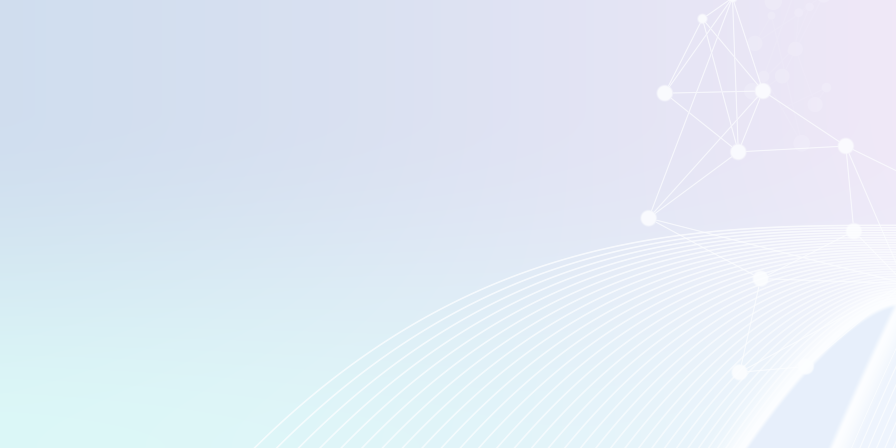
Write a Shadertoy shader that draws this background.

```glsl
#define CURVES 34
#define CURVE_WIDTH 0.0018
#define LINK_WIDTH 0.0013
#define NODE_RADIUS 0.0175
#define GHOSTS 16
#define GHOST_ALPHA 0.16
#define BAND_GLOW 0.045
#define FAN_STEP 0.017

const int NODES = 13;
const vec3 WHITE = vec3(0.99, 0.995, 1.0);
const vec3 LENS_BLUE = vec3(0.905, 0.938, 0.985);

// Network joints, and for each joint a bit mask of the later joints it links to
const vec2 joints[NODES] = vec2[NODES](
    vec2(1.568, 0.958), vec2(1.635, 1.005), vec2(1.484, 0.792),
    vec2(1.703, 0.797), vec2(1.648, 0.661), vec2(1.888, 0.674),
    vec2(1.448, 0.513), vec2(1.906, 0.484), vec2(1.698, 0.378),
    vec2(1.651, 0.169), vec2(1.799, 0.182), vec2(2.080, 0.580),
    vec2(2.020, 0.367));
const int links[NODES] = int[NODES](
    30, 92, 24, 112, 96, 6272, 4352, 4352, 4608, 5120, 4096, 0, 0);

float hash(float n) {
    return fract(sin(n * 127.1) * 43758.55);
}

float cover(float dist, float radius, float px) {
    return 1.0 - smoothstep(radius - 0.6 * px, radius + 0.6 * px, dist);
}

float segment(vec2 p, vec2 a, vec2 b) {
    vec2 pa = p - a, ba = b - a;
    return length(pa - ba * clamp(dot(pa, ba) / dot(ba, ba), 0.0, 1.0));
}

// Signed distance above curve s of the arch family: 0 is outermost, 1 innermost
float arch(vec2 p, float s) {
    float start = mix(0.568, 1.667, 1.0 - pow(1.0 - s, 1.5));
    float height = mix(0.497, 0.318, s);
    float power = mix(2.85, 1.5, s);
    float left = max((2.0 - p.x) / (2.0 - start), 1e-4);
    float slope = height * power * pow(left, power - 1.0) / (2.0 - start);
    return (p.y - height * (1.0 - pow(left, power))) / sqrt(1.0 + slope * slope);
}

vec3 backdrop(vec2 p) {
    float across = pow(clamp(p.x * 0.5, 0.0, 1.0), 1.3);
    vec3 low = mix(vec3(0.86, 0.97, 0.968), vec3(0.91, 0.94, 0.985), across);
    vec3 high = mix(vec3(0.815, 0.868, 0.935), vec3(0.94, 0.91, 0.97), across);
    return mix(low, high, smoothstep(0.0, 0.75, p.y));
}

vec2 ghostJoint(float i) {
    return vec2(1.66 + 0.26 * hash(i + 1.0), 1.02 - 0.46 * pow(hash(i + 31.0), 2.0));
}

void mainImage(out vec4 fragColor, in vec2 fragCoord) {
    float px = 1.0 / iResolution.y;
    vec2 p = fragCoord * vec2(2.0 / iResolution.x, px);
    vec3 color = backdrop(p);

    // Faint distant network
    float ghost = 0.0;
    for (int i = 0; i < GHOSTS; i++) {
        vec2 a = ghostJoint(float(i)), b = ghostJoint(float(i + 1));
        float radius = mix(0.008, 0.02, hash(float(i) + 71.0));
        ghost = max(ghost, cover(length(p - a), radius, px));
        ghost = max(ghost, 0.5 * cover(segment(p, a, b), LINK_WIDTH, px));
    }
    color = mix(color, WHITE, GHOST_ALPHA * ghost);

    // Haze gathering toward the inner arch
    float inner = arch(p, 1.0);
    float outer = arch(p, 0.0);
    float under = smoothstep(0.02, -0.08, outer);
    color = mix(color, WHITE, 0.3 * under * smoothstep(1.0, 2.0, p.x));

    // Converging arches
    float strands = 0.0;
    for (int i = 0; i < CURVES; i++) {
        float s = float(i) / float(CURVES - 1);
        float line = cover(abs(arch(p, s)), CURVE_WIDTH, px);
        strands = max(strands, line * mix(0.75, 0.55, s));
    }
    color = mix(color, WHITE, strands);

    // Bright band, with the blue lens and a fan of fine lines below it
    float glow = exp(-pow(max(inner, 0.0) / BAND_GLOW, 2.0));
    color = mix(color, WHITE, 0.95 * glow);
    float side = (p.x - 1.854 - 0.43 * p.y - 0.08 * p.y * p.y) * 0.91;
    float fanGlow = exp(-pow(max(side, 0.0) / 0.05, 2.0));
    float fanLine = cover(abs(fract(side / FAN_STEP) - 0.5) * FAN_STEP, LINK_WIDTH, px);
    vec3 fan = mix(LENS_BLUE, WHITE, max(fanGlow, 0.35 + 0.45 * fanLine));
    vec3 lens = mix(LENS_BLUE, fan, smoothstep(-0.008, 0.008, side));
    color = mix(color, lens, smoothstep(0.006, -0.006, inner));

    // Foreground network
    float web = 0.0;
    for (int i = 0; i < NODES; i++) {
        float radius = NODE_RADIUS * (i < 2 ? 0.6 : 1.0);
        float dist = length(p - joints[i]);
        web = max(web, 0.85 * cover(dist, radius, px + 0.003));
        for (int j = i + 1; j < NODES; j++) {
            if (((links[i] >> j) & 1) == 1) {
                float line = cover(segment(p, joints[i], joints[j]), LINK_WIDTH, px);
                web = max(web, 0.7 * line);
            }
        }
    }
    color = mix(color, WHITE, web);

    fragColor = vec4(color, 1.0);
}
```
